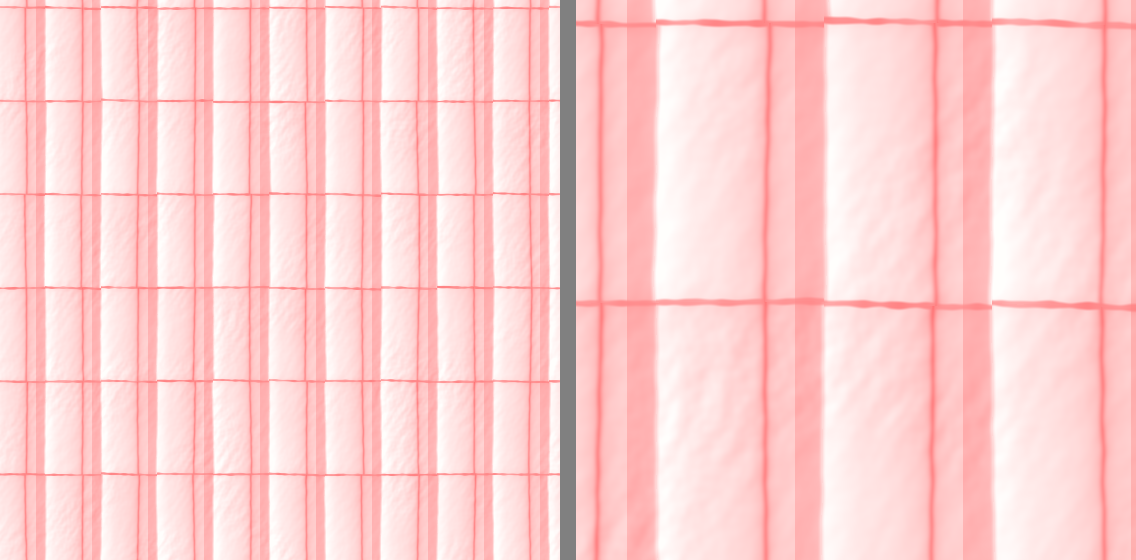
Left: the whole. Right: its middle third, enlarged.
A three.js fragment shader for this texture:

```glsl
varying vec2 vUv;

const vec2 TILES = vec2(10.0, 6.0);      // repeats across and down
const vec2 TILE_PHASE = vec2(0.638, 0.914);
const float ROLL_LEFT = 0.17;            // raised roll, in tile widths
const float ROLL_RIGHT = 0.83;
const vec3 HIGHLIGHT = vec3(1.0, 0.995, 0.99);
const vec3 ROSE = vec3(1.0, 0.45, 0.455);

float hash(vec2 p, float seed) {
  vec3 q = fract(vec3(p.xyx + seed * 7.31) * vec3(0.1031, 0.1030, 0.0973));
  q += dot(q, q.yzx + 33.33);
  return fract((q.x + q.y) * q.z);
}

// Signed random value for a tile
float vary(vec2 id, float seed) {
  return hash(mod(id, TILES), seed) - 0.5;
}

float corner(vec2 cell, vec2 offset, vec2 period) {
  float angle = 6.2832 * hash(mod(cell, period), 1.7);
  return dot(vec2(cos(angle), sin(angle)), offset);
}

// Gradient noise that wraps after a whole period
float noise(vec2 p, vec2 period) {
  vec2 i = floor(p), f = fract(p);
  vec2 w = f * f * f * (f * (f * 6.0 - 15.0) + 10.0);
  vec2 e = vec2(1.0, 0.0);
  float low = mix(corner(i, f, period), corner(i + e.xy, f - e.xy, period), w.x);
  float high = mix(corner(i + e.yx, f - e.yx, period), corner(i + e.xx, f - e.xx, period), w.x);
  return mix(low, high, w.y);
}

float tiledNoise(vec2 uv, vec2 frequency) {
  return noise(uv * frequency, frequency);
}

// Plaster height: slanted trowel strokes over fine grain
float plaster(vec2 uv) {
  vec2 slanted = vec2(3.0 * uv.x - 2.0 * uv.y, uv.x + uv.y);
  return noise(slanted * 23.0, vec2(23.0))
       + 0.45 * tiledNoise(uv, vec2(67.0, 59.0))
       + 0.3 * tiledNoise(uv, vec2(149.0, 137.0));
}

// Signed height above a joint, which tilts and steps at each roll
float jointHeight(float y, float line, float x) {
  float along = x - ROLL_LEFT;
  vec2 id = vec2(floor(along), line);
  float tilt = (fract(along) - 0.5) * (0.028 * vary(id, 2.0) + 0.008);
  return y - line - 0.016 * vary(id, 3.0) + tilt;
}

// Pink depth across one roll and its flat channel
float profileDepth(float x, float left, float right, float tone) {
  float t = clamp((x - left) / (right - left), 0.0, 1.0);
  float roll = mix(0.02, 0.17, smoothstep(0.0, 0.42, t));
  roll += 0.14 * smoothstep(0.35, 1.0, t) + tone;
  roll += 0.27 * exp(-max(right - x, 0.0) / 0.042);

  float channel = 0.335 + 0.22 * exp(-max(x - right, 0.0) / 0.055);
  channel -= 0.1 * exp(-max(left - x, 0.0) / 0.035) * step(x, left);

  float onRoll = smoothstep(left - 0.025, left + 0.025, x)
               * (1.0 - smoothstep(right - 0.008, right + 0.014, x));
  float crease = exp(-pow((x - right) / 0.019, 2.0));
  return mix(channel, roll, onRoll) + 0.25 * crease;
}

void main() {
  vec2 p = vUv * TILES - TILE_PHASE;

  // Tile rows, split at the uneven joints
  float line = floor(p.y + 0.5);
  float above = jointHeight(p.y, line, p.x);
  above += 0.006 * tiledNoise(vUv, vec2(48.0, 12.0));
  float isAbove = step(0.0, above);
  vec2 id = vec2(floor(p.x), line - 1.0 + isAbove);
  vec2 local = vec2(fract(p.x), above + 1.0 - isAbove);

  // Hand-laid edges: each roll shifts, leans and bows
  float lean = (local.y - 0.5) * 0.075 * vary(id, 4.0) + 0.024 * vary(id, 5.0);
  float bow = 0.05 * vary(id, 6.0) * local.y * (1.0 - local.y);
  float rough = 0.01 * tiledNoise(vUv, vec2(20.0, 54.0));
  float left = ROLL_LEFT + lean + rough;
  float right = ROLL_RIGHT + lean + bow + 0.022 * vary(id, 7.0) - rough;
  float depth = profileDepth(local.x, left, right, 0.05 * vary(id, 8.0));
  depth += 0.05 * (local.y - 0.5);

  // Plaster relief, stronger in worn patches
  float relief = plaster(vUv) - plaster(vUv + vec2(-0.0022, 0.0018));
  float wear = 0.5 + smoothstep(-0.2, 0.4, tiledNoise(vUv, vec2(9.0, 8.0)));
  depth += 0.13 * wear * relief + 0.035 * tiledNoise(vUv, vec2(17.0, 13.0));

  // Joint line with chipped thickness and a soft shadow
  float distanceToJoint = abs(above) / TILES.y;
  float chips = tiledNoise(vUv, vec2(90.0, 24.0));
  float halfWidth = 0.0015 + 0.0012 * chips;
  float joint = 1.0 - smoothstep(halfWidth - 0.0008, halfWidth + 0.0013, distanceToJoint);
  float strength = 0.86 + 0.5 * tiledNoise(vUv, vec2(31.0, 18.0));
  depth += 0.09 * exp(-distanceToJoint / 0.005);
  depth = mix(depth, max(depth, 0.84) + 0.1 * chips, joint * clamp(strength, 0.5, 1.0));

  gl_FragColor = vec4(mix(HIGHLIGHT, ROSE, clamp(depth, 0.0, 1.05)), 1.0);
}
```
